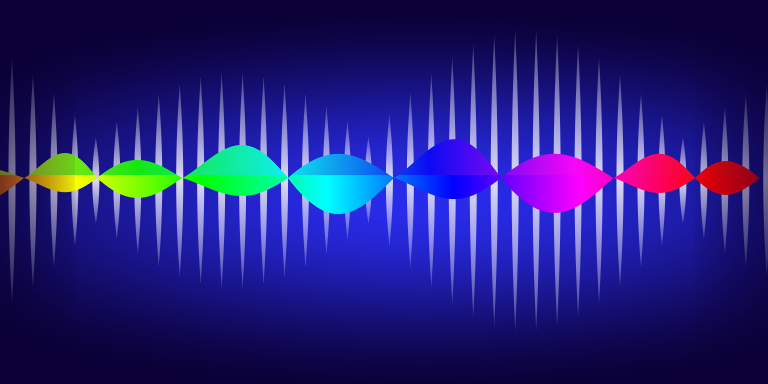
Give the GLSL for this background, as a Shadertoy shader.

```glsl
// Rainbow chain of lobes over pale tapered sound spikes on a blue glow.
const float PI = 3.14159;
const vec3 NAVY = vec3(0.04, 0.0, 0.21);
const vec3 BLUE = vec3(0.16, 0.17, 0.92);
const vec3 PALE = vec3(0.93, 0.92, 0.97);
const float SPIKE_STEP = 0.0546;
const int LOBES = 9;

// Each lobe: left node, height above the axis, depth below it.
// The last entry only closes the chain.
const vec3 CHAIN[10] = vec3[10](
    vec3(-0.18, 0.030, 0.065), vec3(0.0625, 0.065, 0.037),
    vec3(0.253, 0.047, 0.052), vec3(0.474, 0.086, 0.047),
    vec3(0.750, 0.063, 0.094), vec3(1.026, 0.101, 0.055),
    vec3(1.305, 0.063, 0.091), vec3(1.597, 0.063, 0.039),
    vec3(1.810, 0.044, 0.044), vec3(1.979, 0.0, 0.0));

vec3 hueColor(float degrees) {
    vec3 k = mod(degrees / 60.0 + vec3(0.0, 4.0, 2.0), 6.0);
    return clamp(abs(k - 3.0) - 1.0, 0.0, 1.0);
}

vec3 glow(vec2 p) {
    float d = length((p - vec2(1.1, 0.48)) / vec2(1.7, 0.53));
    return mix(BLUE, NAVY, smoothstep(0.0, 1.0, d));
}

// Alternating low and high humps set the spike lengths.
float spikeReach(float index) {
    float m = mod(index - 4.0, 28.0);
    return m < 13.0 ? 0.112 + 0.167 * sin(PI * m / 13.0)
                    : 0.112 + 0.279 * sin(PI * (m - 13.0) / 15.0);
}

// Opacity of the spike nearest to p, fading towards its tips.
float spikes(vec2 p, float px) {
    float index = floor((p.x - 0.0312) / SPIKE_STEP + 0.5);
    float dx = abs(p.x - 0.0312 - index * SPIKE_STEP);
    float along = abs(p.y - 0.53) / spikeReach(index);
    float halfWidth = 0.0092 * (1.0 - along * along);
    float cover = clamp((halfWidth - dx) / px + 0.5, 0.0, 1.0);
    return cover * step(along, 1.0) * mix(0.92, 0.22, along);
}

// Coverage of one lobe between two nodes; skew moves its peak sideways.
float lobe(vec2 p, vec3 shape, float right, float skew, float px) {
    float t = (p.x - shape.x) / (right - shape.x);
    if (t <= 0.0 || t >= 1.0) return 0.0;
    float y = p.y - 0.5365;
    float reach = (y > 0.0 ? shape.y : shape.z) * sin(PI * pow(t, skew));
    return clamp((reach - abs(y)) / px + 0.5, 0.0, 1.0);
}

// Hue runs along x; the upper half is shifted and slightly muted.
vec3 lobeColor(vec2 p, float px) {
    float hue = min(25.0 + 182.0 * p.x, 360.0);
    float upper = clamp((p.y - 0.544) / px + 0.5, 0.0, 1.0);
    float fade = clamp(1.0 - p.x / 1.6, 0.0, 1.0);
    vec3 top = mix(hueColor(hue + 38.0 * fade), vec3(0.45), 0.04 + 0.16 * fade);
    return mix(hueColor(hue), top, upper);
}

// Dark side panels that deepen towards the outer edges.
float sidePanels(float x, float px) {
    float inside = max(0.195 - x, x - 1.81);
    float edge = clamp(inside / px + 0.5, 0.0, 1.0);
    return edge * (0.08 + 0.45 * clamp(inside / 0.195, 0.0, 1.0));
}

void mainImage(out vec4 fragColor, in vec2 fragCoord) {
    float px = 1.0 / iResolution.y;
    vec2 p = fragCoord * px;

    vec3 color = mix(glow(p), PALE, spikes(p, px));

    float cover = 0.0;
    for (int i = 0; i < LOBES; i++) {
        float skew = i % 2 == 1 ? 1.2 : 0.93;
        cover = max(cover, lobe(p, CHAIN[i], CHAIN[i + 1].x, skew, px));
    }
    color = mix(color, lobeColor(p, px), cover);

    color = mix(color, NAVY, sidePanels(p.x, px));
    fragColor = vec4(color, 1.0);
}
```
